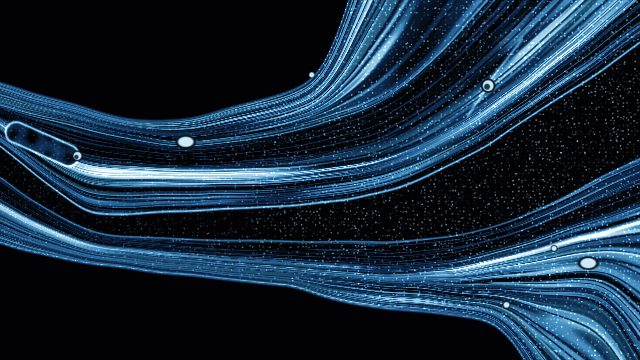
This background is drawn by a Shadertoy shader. Its source:

```glsl
float hash(vec2 p) {
    p = fract(p * vec2(0.1031, 0.1137));
    p += dot(p, p.yx + 33.33);
    return fract((p.x + p.y) * p.x * 7.31);
}

vec2 gradient(vec2 cell) {
    float a = 6.2832 * hash(cell + 17.0);
    return vec2(cos(a), sin(a));
}

float noise(vec2 p) {
    vec2 i = floor(p), f = p - i, e = vec2(1, 0);
    vec2 u = f * f * f * (f * (f * 6.0 - 15.0) + 10.0);
    return mix(mix(dot(gradient(i), f), dot(gradient(i + e), f - e), u.x),
               mix(dot(gradient(i + e.yx), f - e.yx), dot(gradient(i + 1.0), f - 1.0), u.x), u.y);
}

// Smooth hinge: flat before "at", slope one after it
float bend(float x, float at, float soft) {
    return max(x - at, 0.0) + soft * log(1.0 + exp(-abs(x - at) / soft));
}

float band(float t, float a, float b, float soft) {
    return smoothstep(a - soft, a + soft, t) - smoothstep(b - soft, b + soft, t);
}

float segment(vec2 p, vec2 a, vec2 b) {
    vec2 d = b - a;
    return length(p - a - d * clamp(dot(p - a, d) / dot(d, d), 0.0, 1.0));
}

float glow(float d, float width) {
    return exp(-d * d / (width * width));
}

// Position across a stream, 0 to 3, between four guide heights
float across(float y, vec4 guide) {
    vec3 f = clamp((guide.xyz - y) / (guide.xyz - guide.yzw), 0.0, 1.0);
    return f.x + f.y + f.z;
}

// Thin lines along the zero contours of stretched noise
float threads(float t, float x, float freq) {
    float line = smoothstep(0.2, 0.02, abs(noise(vec2(t * freq, x * 1.3 + freq))));
    return mix(line, 0.4, smoothstep(0.35, 1.0, freq * fwidth(t)));
}

float strands(float t, float x, float density) {
    float w = max(fwidth(t), 1e-4);
    float cover = smoothstep(0.0, 1.0, t / w) * smoothstep(0.0, 1.0, (3.0 - t) / w);
    float tone = density * (0.46 + 0.85 * noise(vec2(t * 6.0, x * 1.2)));
    tone += (0.12 + 0.42 * density) * threads(t, x, 9.0);
    return cover * tone * (1.0 - 0.7 * threads(t, x, 13.0));
}

vec3 ink(float tone, float teal) {
    vec3 c = mix(vec3(0.008, 0.009, 0.016), vec3(0.05, 0.16, 0.30), smoothstep(0.04, 0.2, tone));
    c = mix(c, mix(vec3(0.15, 0.38, 0.58), vec3(0.11, 0.31, 0.42), teal), smoothstep(0.2, 0.38, tone));
    c = mix(c, vec3(0.28, 0.56, 0.74), smoothstep(0.38, 0.58, tone));
    c = mix(c, vec3(0.62, 0.80, 0.90), smoothstep(0.6, 0.85, tone));
    return mix(c, vec3(0.95, 0.98, 1.0), smoothstep(0.88, 1.2, tone));
}

void mainImage(out vec4 fragColor, in vec2 fragCoord) {
    vec2 p = fragCoord / iResolution.y;
    float px = 1.0 / iResolution.y, x = p.x;
    float y = p.y + 0.006 * noise(p * 7.0);

    // Guide heights of the two streams, top to bottom
    vec4 upper = vec4(
        0.769 - 0.30 * x + 0.60 * bend(x, 0.44, 0.06) + 3.3 * bend(x, 0.91, 0.03),
        0.710 - 0.25 * x + 0.45 * bend(x, 0.50, 0.06) + 1.1 * bend(x, 1.12, 0.09),
        0.665 - 0.65 * x + 0.62 * bend(x, 0.22, 0.03) + 0.95 * bend(x, 1.16, 0.16),
        0.595 - 0.80 * x + 0.84 * bend(x, 0.24, 0.02) + 0.64 * bend(x, 1.13, 0.11));
    vec4 lower = vec4(
        0.505 - 0.68 * x + 0.66 * bend(x, 0.24, 0.05) + 0.56 * bend(x, 1.33, 0.10),
        0.425 - 0.50 * x + 0.41 * bend(x, 0.24, 0.05) + 0.38 * bend(x, 1.20, 0.09),
        0.385 - 0.40 * x + 0.31 * bend(x, 0.24, 0.05) - 1.8 * bend(x, 1.69, 0.03),
        0.325 - 0.27 * x + 0.16 * bend(x, 0.20, 0.05) - 2.2 * bend(x, 1.42, 0.035)
            - 0.03 * smoothstep(0.78, 1.0, x));
    float t = across(y, upper), v = across(y, lower);

    // Pigment density across each stream
    float upperDensity = 0.12 + 0.62 * band(t, -0.5, 1.12, 0.1) + 0.8 * band(t, 1.82, 2.3, 0.1)
        + 0.45 * band(t, 2.5, 2.82, 0.06);
    upperDensity += 0.4 * glow(segment(p, vec2(1.44, 0.88), vec2(1.64, 1.03)), 0.045);
    float lowerDensity = 0.15 + 0.7 * band(v, 0.75, 1.35, 0.12) + 0.5 * band(v, 1.35, 3.5, 0.1)
        + 0.4 * band(v, -0.5, 0.35, 0.1) * smoothstep(1.35, 1.6, x);
    float tone = strands(t, x, upperDensity) + strands(v, x + 5.0, lowerDensity);

    // Bright ribbons and outer rims
    tone += 0.75 * glow(y - upper.z, 0.011) * band(x, 0.22, 0.82, 0.1);
    tone += 0.35 * glow(y - upper.z + 0.025, 0.02) * smoothstep(0.9, 1.3, x);
    tone += 0.55 * glow(y - lower.y, 0.008) * (1.0 - band(x, 0.28, 1.25, 0.12));
    tone += 0.75 * glow(y - upper.w, 0.0035) + 0.45 * glow(y - lower.x, 0.003);
    tone += 0.3 * glow(y - upper.x, 0.004) + 0.35 * glow(y - lower.w, 0.004);

    // Rounded tongue at the left and the tendril at the right
    float tongue = segment(p, vec2(0.045, 0.632), vec2(0.19, 0.568)) - 0.029;
    tone = mix(tone, 0.15 + 0.25 * noise(p * 28.0), smoothstep(px, -px, tongue));
    tone += 0.75 * glow(tongue, 0.0035);
    float tendril = min(segment(p, vec2(1.30, 0.68), vec2(1.35, 0.75)),
                        segment(p, vec2(1.36, 0.775), vec2(1.45, 0.89)));
    tone += 0.5 * glow(tendril, 0.004);
    vec3 color = ink(tone, smoothstep(-0.15, 0.3, noise(vec2(x * 2.0, t * 2.0 + v * 3.0))));

    // Fine specks inside the marbled area
    float inside = smoothstep(0.0, 0.01, upper.x - y) * smoothstep(0.0, 0.01, y - lower.w);
    for (float i = 0.0; i < 2.0; i++) {
        vec2 q = p * (65.0 + 38.0 * i) + 9.0 * i, cell = floor(q);
        vec2 center = 0.2 + 0.6 * vec2(hash(cell + 3.0), hash(cell + 71.0));
        float d = length(q - cell - center) / (65.0 + 38.0 * i);
        float light = pow(hash(cell + 129.0), 4.0) * mix(0.35, 0.85, smoothstep(0.3, 1.1, x));
        color += inside * light * smoothstep(0.0012 + px, 0.0005, d) * vec3(0.45, 0.65, 0.75);
    }

    // Pale beads with dark rims: center and radius
    vec3 beads[7] = vec3[7](vec3(0.516, 0.606, 0.014), vec3(0.215, 0.567, 0.011),
        vec3(1.356, 0.762, 0.015), vec3(0.866, 0.792, 0.007), vec3(1.539, 0.31, 0.007),
        vec3(1.634, 0.269, 0.014), vec3(1.407, 0.153, 0.008));
    for (int i = 0; i < 7; i++) {
        float d = length((p - beads[i].xy) * vec2(i % 5 == 0 ? 0.65 : 1.0, 1.0)), r = beads[i].z;
        color = mix(color, vec3(0.02, 0.07, 0.13), smoothstep(px, -px, d - r * 1.35));
        color = mix(color, vec3(0.8, 0.92, 0.97), smoothstep(px, -px, d - r));
        if (i == 1 || i == 2) color = mix(color, vec3(0.08, 0.22, 0.33),
            smoothstep(px, -px, length(p - beads[i].xy + 0.003) - r * 0.55));
    }
    fragColor = vec4(color, 1.0);
}
```
